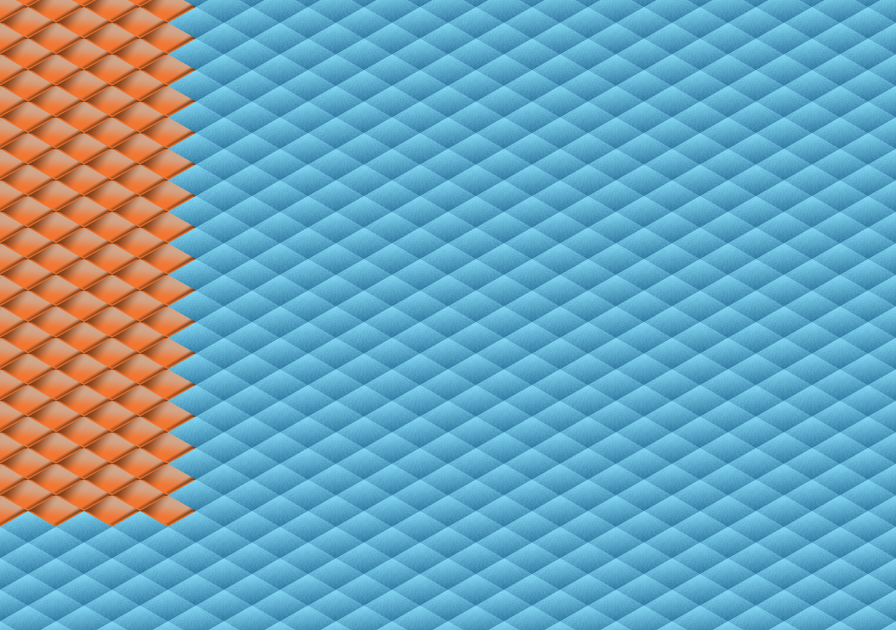
This pattern is drawn by a WebGL 1 fragment shader. Its source:

```glsl
precision highp float;
// Overlapping diamond scales in shaded blue, with an orange patch at the upper left.

uniform vec2 u_resolution;

const vec2 REPEATS = vec2(16.0, 20.0);     // diamonds across and down
const float ROW_PHASE = 0.778;             // vertical shift of the lattice, in rows
const vec2 PATCH_CORNER = vec2(3.25, 2.75); // right and lower limit of patch centres
const vec3 BLUE_DARK = vec3(0.20, 0.49, 0.65);
const vec3 BLUE_LIGHT = vec3(0.50, 0.83, 0.94);
const vec3 ORANGE = vec3(0.95, 0.46, 0.19);
const vec3 TAN = vec3(0.82, 0.65, 0.54);
const vec3 BROWN = vec3(0.50, 0.24, 0.09);
const float TILT = 0.32;                   // sideways lean of the blue shading
const float FAN = 0.012;                   // strength of the streaks
const float GRAIN = 0.016;                 // strength of the fine speckle
const float RIM = 0.14;                    // width of the bright lower rim
const int SAMPLES = 3;                     // antialiasing samples per axis

// Streaks that spread from the top corner.
float fanStreaks(vec2 local) {
  vec2 ray = vec2(local.x * 1.78, 1.05 - local.y);
  float angle = atan(ray.x, ray.y);
  return sin(angle * 34.0 + 1.2 * sin(length(ray) * 17.0));
}

// Speckle from layered sines whose waves bend one another.
float speckle(vec2 grid) {
  vec2 p = grid * vec2(48.0, 27.0);
  float a = sin(p.x * 1.3 + 2.0 * sin(p.y * 0.9));
  float b = sin(p.y * 1.6 + 2.0 * sin(p.x * 0.7 + 1.0));
  return a * b + 0.5 * sin(p.x * 2.1 - p.y * 1.7 + 2.0 * a);
}

vec3 blueScale(vec2 local, vec2 grid) {
  float light = 0.53 + 0.5 * (1.1 * local.y - TILT * local.x);
  vec3 color = mix(BLUE_DARK, BLUE_LIGHT, clamp(light, 0.0, 1.0));
  return color + FAN * fanStreaks(local) + GRAIN * speckle(grid);
}

vec3 orangeScale(vec2 local) {
  vec3 color = mix(ORANGE, TAN, smoothstep(-0.55, 0.55, local.y + 0.25 * local.x));
  float leftShade = smoothstep(0.15, 0.95, 0.35 * local.y - local.x);
  float rightShade = smoothstep(0.55, 0.9, local.x - 0.9 * local.y);
  color = mix(color, BROWN, max(leftShade, rightShade));
  // Bright rim along the two lower edges
  float edge = 1.0 - abs(local.x) - abs(local.y);
  float lower = smoothstep(0.0, -0.06, local.y);
  float rim = lower * (1.0 - smoothstep(0.5 * RIM, RIM, edge));
  return mix(color, ORANGE, 0.8 * rim);
}

vec3 scalePattern(vec2 canvas) {
  vec2 grid = canvas * REPEATS - vec2(0.0, ROW_PHASE);
  // The diamond lattice becomes a square one along its diagonals.
  vec2 diagonal = vec2(grid.x + grid.y, grid.y - grid.x);
  vec2 cell = floor(diagonal + 0.5);
  vec2 offset = diagonal - cell;
  vec2 center = 0.5 * vec2(cell.x - cell.y, cell.x + cell.y);
  // Local coordinates reach -1 and 1 at the corners of the diamond.
  vec2 local = vec2(offset.x - offset.y, offset.x + offset.y);
  bool inPatch = center.x < PATCH_CORNER.x && center.y > PATCH_CORNER.y;
  return inPatch ? orangeScale(local) : blueScale(local, grid);
}

void main() {
  vec3 sum = vec3(0.0);
  for (int j = 0; j < SAMPLES; j++) {
    for (int i = 0; i < SAMPLES; i++) {
      vec2 jitter = (vec2(float(i), float(j)) + 0.5) / float(SAMPLES) - 0.5;
      sum += scalePattern((gl_FragCoord.xy + jitter) / u_resolution);
    }
  }
  gl_FragColor = vec4(sum / float(SAMPLES * SAMPLES), 1.0);
}
```
